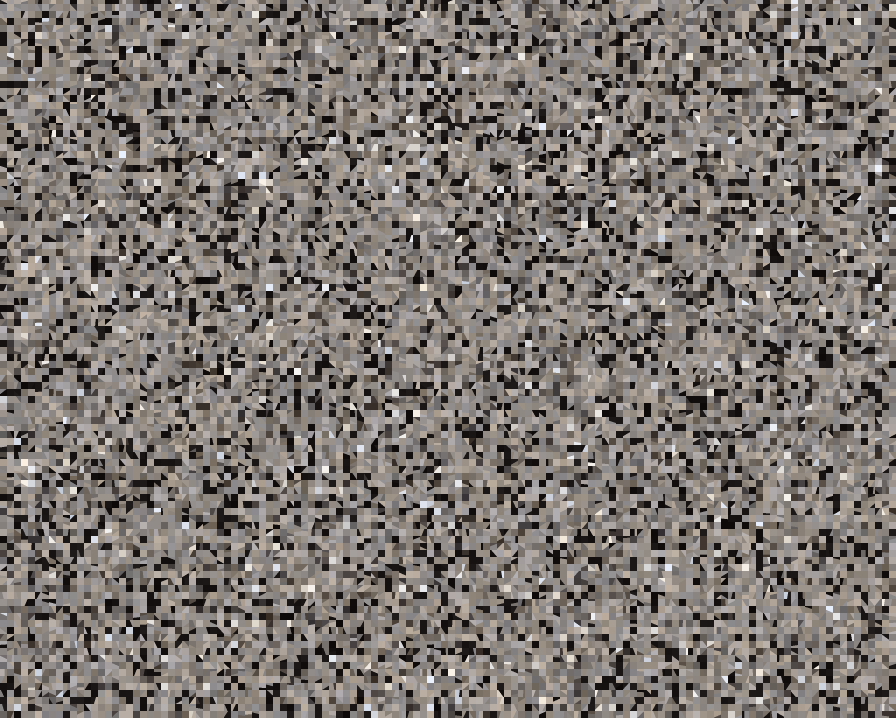
This texture is drawn by a WebGL 2 fragment shader. Its source:

```glsl
#version 300 es
precision highp float;
// Speckled granite mosaic: tiny square chips, some sliced into angular shards.

uniform vec2 u_resolution;
out vec4 fragColor;

const float CHIPS_ACROSS = 128.0;
const int SAMPLES = 3;
const float SLICED_SHARE = 0.36;

// Integer hash giving a value in [0, 1)
float hash(vec2 cell, float seed) {
    uvec3 v = uvec3(ivec3(vec3(cell, seed)));
    uint n = v.x * 1597334673u ^ v.y * 3812015801u ^ v.z * 2798796415u;
    n = (n ^ (n >> 16)) * 2146121005u;
    n = (n ^ (n >> 15)) * 2221713035u;
    n ^= n >> 16;
    return float(n >> 8) / 16777216.0;
}

// Smooth value noise for gentle drifts in density
float valueNoise(vec2 p, float seed) {
    vec2 cell = floor(p);
    vec2 f = smoothstep(0.0, 1.0, fract(p));
    float low = mix(hash(cell, seed), hash(cell + vec2(1, 0), seed), f.x);
    float high = mix(hash(cell + vec2(0, 1), seed), hash(cell + vec2(1, 1), seed), f.x);
    return mix(low, high, f.y);
}

// Mineral colour: pick selects the kind, shade and warmth vary it
vec3 mineral(float pick, float shade, float warmth) {
    float jitter = shade - 0.5;
    vec3 tint = mix(vec3(-0.020, -0.002, 0.030), vec3(0.030, 0.002, -0.045), warmth);
    if (pick < 0.150) return vec3(0.085, 0.070, 0.068) + 0.07 * jitter;
    if (pick < 0.215) return vec3(0.270, 0.245, 0.235) + 0.14 * jitter + 0.6 * tint;
    if (pick < 0.365) return vec3(0.440, 0.418, 0.402) + 0.11 * jitter + 0.8 * tint;
    if (pick < 0.755) return vec3(0.560, 0.540, 0.527) + 0.09 * jitter + 0.8 * tint;
    if (pick < 0.978) return vec3(0.678, 0.650, 0.635) + 0.10 * jitter + tint;
    return vec3(0.870, 0.872, 0.880) + 0.16 * jitter + 1.5 * tint;
}

// Neighbouring chips sometimes share a key and so join into one grain
vec2 grainKey(vec2 cell) {
    float link = hash(cell, 1.0);
    if (link < 0.14) return floor(cell * vec2(0.5, 1.0)) + vec2(500, 0);
    if (link < 0.28) return floor(cell * vec2(1.0, 0.5)) + vec2(0, 500);
    return cell;
}

// Side of a random slice through the chip: 0 or 1
float shardSide(vec2 cell, vec2 local) {
    if (hash(cell, 2.0) > SLICED_SHARE) return 0.0;
    float angle = 6.2831853 * hash(cell, 3.0);
    float offset = 0.5 * (hash(cell, 4.0) - 0.5);
    return step(offset, dot(local - 0.5, vec2(cos(angle), sin(angle))));
}

vec3 stone(vec2 p) {
    vec2 cell = floor(p);
    float side = shardSide(cell, fract(p));
    vec2 key = side > 0.5 ? cell : grainKey(cell);
    float seed = 10.0 + 10.0 * side;
    float drift = 0.06 * (valueNoise(cell / 9.0, 5.0) - 0.5);
    float pick = hash(key, seed) + drift * (1.0 - hash(key, seed));
    return mineral(pick, hash(key, seed + 1.0), hash(key, seed + 2.0));
}

void main() {
    // Average a small grid of samples to smooth every edge
    vec3 sum = vec3(0.0);
    for (int y = 0; y < SAMPLES; y++) {
        for (int x = 0; x < SAMPLES; x++) {
            vec2 shift = (vec2(x, y) + 0.5) / float(SAMPLES) - 0.5;
            sum += stone((gl_FragCoord.xy + shift) / u_resolution.x * CHIPS_ACROSS);
        }
    }
    fragColor = vec4(sum / float(SAMPLES * SAMPLES), 1.0);
}
```
